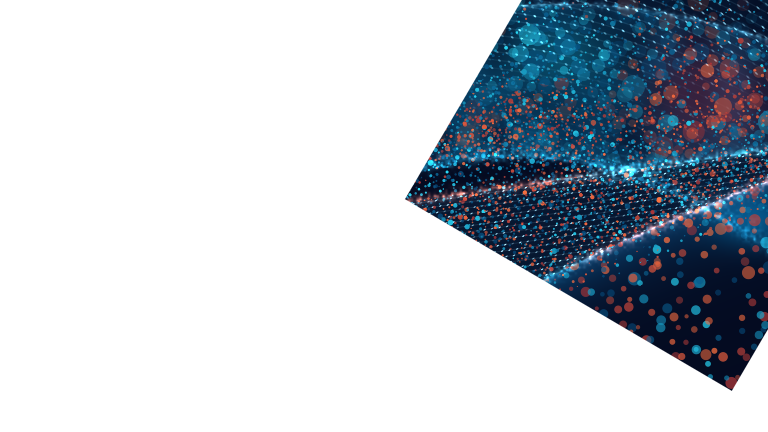
This background is drawn by a WebGL 1 fragment shader. Its source:

```glsl
precision highp float;
// A tilted square window on white, opening onto waves of glowing particles.
// Three curves split the window into sheets; each gets a base tone, a dotted
// mesh and layers of jittered discs, with grainy glows along the curves.
uniform vec2 u_resolution;

vec2 hash2(vec2 p) {
  vec3 q = fract(p.xyx * vec3(0.1031, 0.1030, 0.0973));
  q += dot(q, q.yzx + 33.33);
  return fract((q.xx + q.yz) * q.zy);
}

float noise(vec2 p) {
  vec2 i = floor(p), f = fract(p);
  f = f * f * (3.0 - 2.0 * f);
  return mix(mix(hash2(i).x, hash2(i + vec2(1, 0)).x, f.x),
             mix(hash2(i + vec2(0, 1)).x, hash2(i + vec2(1, 1)).x, f.x), f.y);
}

float blob(vec2 p, vec2 center, vec2 size) {
  vec2 d = (p - center) / size;
  return exp(-dot(d, d));
}

// Blends one layer of scattered discs over the colour
void addDiscs(inout vec3 col, vec2 p, float scale, float radius,
              float warmth, float density, float alpha) {
  vec2 g = mat2(0.86, -0.5, 0.5, 0.86) * p * scale + scale;
  vec2 cell = floor(g), h = hash2(cell), k = hash2(cell + 71.3);
  float r = radius * (0.5 + 0.5 * k.x);
  float d = length(fract(g) - 0.5 - (h - 0.5) * (1.0 - 2.0 * r));
  float aa = scale * 0.6 / u_resolution.y;
  vec3 cool = mix(vec3(0.02, 0.33, 0.54), vec3(0.16, 0.84, 0.95), h.x * h.x);
  vec3 warm = mix(vec3(0.66, 0.20, 0.22), vec3(1.0, 0.45, 0.25), h.y);
  float shown = step(k.y, density) * smoothstep(r + aa, r - aa, d);
  float tone = fract(k.x * 7.3 + h.y);
  col = mix(col, tone < warmth ? warm : cool, shown * alpha * (0.6 + 0.4 * h.x));
}

// Dotted lattice with faint connecting threads
float lattice(vec2 g, float aa) {
  vec2 f = abs(fract(g) - 0.5);
  float bead = smoothstep(0.13 + aa, 0.13 - aa, length(f));
  float lit = 0.3 + 1.3 * hash2(floor(g)).y;
  return bead * lit + 0.16 * smoothstep(0.08 + aa, 0.08 - aa, f.y);
}

vec3 particleWaves(vec2 p) {
  float x = p.x, y = p.y, px = 1.0 / u_resolution.y;

  // Wave outlines
  float crest = 0.99 - 0.36 * (x - 1.3) * (x - 1.3);
  float ridge = 0.637 - 0.65 * (x - 1.2) * (x - 1.2);
  float rim = 0.534 + 0.144 * (x - 0.95);
  float fold = 0.347 + 0.44 * (x - 1.25) + 0.13 * (x - 1.25) * (1.778 - x);
  float upper = smoothstep(-0.006, 0.006, y - max(ridge, rim));
  float under = smoothstep(0.004, -0.004, y - fold);
  float sheet = smoothstep(0.004, -0.004, y - rim) * (1.0 - under);
  float beyond = smoothstep(-0.004, 0.004, y - crest);

  // Soft areas of light
  float teal = blob(p, vec2(1.30, 0.87), vec2(0.15, 0.08));
  float red = blob(p, vec2(1.60, 0.78), vec2(0.1, 0.13))
            + 0.8 * blob(p, vec2(1.72, 0.76), vec2(0.08, 0.1));
  float embers = blob(p, vec2(1.2, 0.72), vec2(0.3, 0.08));
  float spill = blob(p, vec2(1.75, 0.49), vec2(0.1, 0.06));

  // Base tones
  float haze = noise(vec2(x * 13.0, y * 9.0));
  vec3 col = vec3(0.015, 0.04, 0.125);
  vec3 sky = mix(vec3(0.015, 0.07, 0.17), vec3(0.03, 0.27, 0.42), haze);
  sky = mix(sky, vec3(0.04, 0.42, 0.52), 0.5 * teal);
  sky = mix(sky, vec3(0.34, 0.17, 0.29), 0.6 * min(red, 1.0));
  col = mix(col, sky, upper * (1.0 - 0.7 * beyond));
  col = mix(col, vec3(0.025, 0.09, 0.19), sheet);
  col += under * vec3(0.02, 0.20, 0.29) * exp(-max(fold - y, 0.0) * 13.0);
  col += spill * vec3(0.0, 0.22, 0.30);

  // Large blurred discs above, medium ones below the fold
  float warmth = clamp(0.12 + 0.65 * red + 0.6 * embers - 0.3 * teal, 0.0, 0.85);
  float bokeh = upper * clamp(0.2 + teal + red, 0.0, 0.9);
  for (int i = 0; i < 3; i++) {
    float s = float(i);
    addDiscs(col, p + s * 0.37, 13.0 + 6.0 * s, 0.38, warmth, 0.65, 0.62 * bokeh);
    addDiscs(col, p + s * 0.53, 17.0 + 6.0 * s, 0.27, 0.6, 0.6, 0.75 * under);
  }

  // Meshes that follow the waves
  vec2 skyGrid = vec2(x * 46.0 + y * 12.0, (y - crest) * 52.0 + x * 12.0);
  vec2 floorGrid = vec2(x * 62.0 - y * 30.0, (rim - y) * 72.0);
  col += vec3(0.42, 0.62, 0.64) * lattice(skyGrid, 35.0 * px)
       * upper * (0.12 + 0.6 * smoothstep(0.75, 0.95, y));
  col += vec3(0.48, 0.62, 0.62) * lattice(floorGrid, 46.0 * px) * sheet * 0.9;

  // Fine sparks, densest around the ridge and on the sheet
  float near = exp(-abs(y - max(ridge, rim)) * 9.0);
  float sparkle = clamp(0.15 + 0.5 * near + 0.5 * embers + 0.3 * sheet
                        - 0.5 * under * smoothstep(0.02, 0.14, fold - y), 0.0, 0.8);
  float sparkWarmth = mix(warmth, 0.45, max(sheet, under));
  for (int i = 0; i < 5; i++) {
    float s = float(i);
    addDiscs(col, p + s * 0.29, 34.0 + 13.0 * s, 0.24, sparkWarmth,
             sparkle * 0.75, 1.0);
  }

  // Glowing outlines, broken into grains
  float speck = noise(p * 150.0);
  float grain = 0.2 + 1.6 * speck * speck;
  float ridgeGlow = exp(-max(y - ridge, 2.5 * (ridge - y)) * 55.0);
  float rimGlow = exp(-abs(y - rim) * 150.0);
  float foldGlow = exp(-abs(y - fold) * 140.0);
  col += vec3(0.10, 0.35, 0.42) * ridgeGlow * grain;
  col += mix(vec3(0.75, 0.42, 0.33), vec3(0.30, 0.65, 0.72),
             smoothstep(1.2, 1.5, x)) * rimGlow * grain;
  col += mix(vec3(0.3, 0.85, 0.95), vec3(0.95, 0.65, 0.62),
             smoothstep(1.28, 1.42, x)) * foldGlow * grain;
  col += vec3(0.25, 0.42, 0.46) * exp(-abs(y - crest) * 230.0) * grain;
  col += vec3(0.15, 0.36, 0.40) * blob(p, vec2(1.45, 0.6), vec2(0.06, 0.02)) * grain;
  return min(col, 1.0);
}

void main() {
  vec2 p = gl_FragCoord.xy / u_resolution.y;
  p.x += 0.5 * (16.0 / 9.0 - u_resolution.x / u_resolution.y);

  // Distance inside the tilted square, measured from its left corner
  vec2 q = p - vec2(0.9375, 0.539);
  float along = dot(q, vec2(0.8625, -0.506));
  float inside = min(min(along, 0.877 - along), dot(q, vec2(0.506, 0.8625)));
  float aa = 0.7 / u_resolution.y;
  gl_FragColor = vec4(mix(vec3(1.0), particleWaves(p),
                          smoothstep(-aa, aa, inside)), 1.0);
}
```
